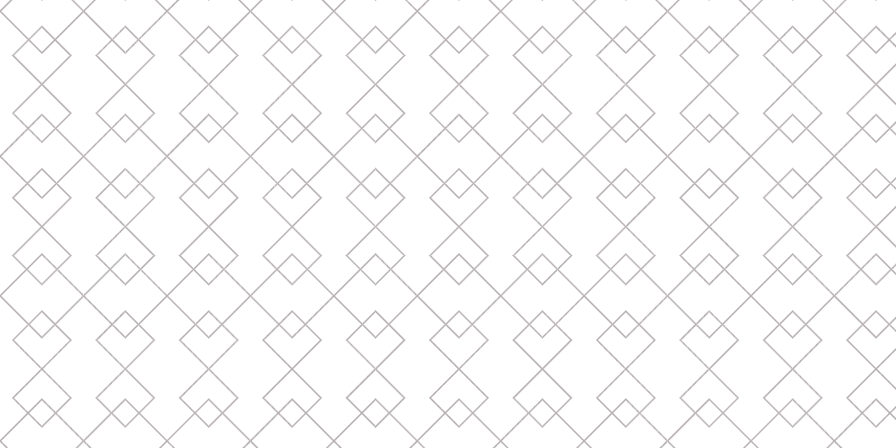
This pattern is drawn by a Shadertoy shader. Its source:

```glsl
#define CELL vec2(0.1862, 0.3177)       // repeat size, in canvas heights
#define SMALL_ORIGIN vec2(0.0935, 0.1763)
#define LARGE_ORIGIN vec2(0.0935, 0.01875)
#define SMALL_RADIUS 0.0645
#define LARGE_RADIUS 0.0931
#define ROW_SHIFT 0.0031                // alternating offset of the large diamonds
#define LINE_WIDTH 0.0034
#define SOFTNESS 1.2                    // edge filter, in pixels
#define BEAD_FREQUENCY 520.0
#define PAPER vec3(1.0)
#define INK vec3(0.715, 0.69, 0.70)

float hash(vec2 p) {
    return fract(sin(dot(p, vec2(127.1, 311.7))) * 43758.55);
}

// Share of a filter window covered by a thin line at distance d
float lineCoverage(float d, float window) {
    float halfWidth = 0.5 * LINE_WIDTH;
    float halfWindow = 0.5 * window;
    float overlap = min(d + halfWindow, halfWidth) - max(d - halfWindow, -halfWidth);
    return clamp(overlap / window, 0.0, 1.0);
}

// Each edge has its own tone; some are broken into faint beads
float edgeTone(vec2 p, vec2 id) {
    float seed = hash(id * 4.0 + sign(p) + 0.5);
    float phase = p.x * BEAD_FREQUENCY + seed * 6.28;
    float beads = 0.6 * sin(phase) + 0.4 * sin(phase * 2.3);
    float worn = smoothstep(0.55, 0.8, seed);
    return mix(0.9, 1.08, hash(id + sign(p) * 0.3 + 7.0)) + 0.2 * worn * beads;
}

float diamondOutline(vec2 p, float radius, vec2 id, float window) {
    float d = abs(abs(p.x) + abs(p.y) - radius) * 0.70711;
    return lineCoverage(d, window) * edgeTone(p, id);
}

void mainImage(out vec4 fragColor, in vec2 fragCoord) {
    vec2 uv = fragCoord / iResolution.y;
    float window = SOFTNESS / iResolution.y;

    // Two stacked small diamonds meeting at the cell centre
    vec2 id = floor((uv - SMALL_ORIGIN) / CELL + 0.5);
    vec2 p = uv - SMALL_ORIGIN - id * CELL;
    float side = p.y < 0.0 ? -1.0 : 1.0;
    p.y -= side * SMALL_RADIUS;
    float ink = diamondOutline(p, SMALL_RADIUS, id + vec2(0.0, side * 0.25), window);

    // Large diamonds touching sideways, overlapping the small tips
    id = floor((uv - LARGE_ORIGIN) / CELL + 0.5);
    p = uv - LARGE_ORIGIN - id * CELL;
    p.y -= ROW_SHIFT * (2.0 * mod(id.y, 2.0) - 1.0);
    ink = max(ink, diamondOutline(p, LARGE_RADIUS, id + 31.0, window));

    fragColor = vec4(mix(PAPER, INK, clamp(ink, 0.0, 1.0)), 1.0);
}
```
